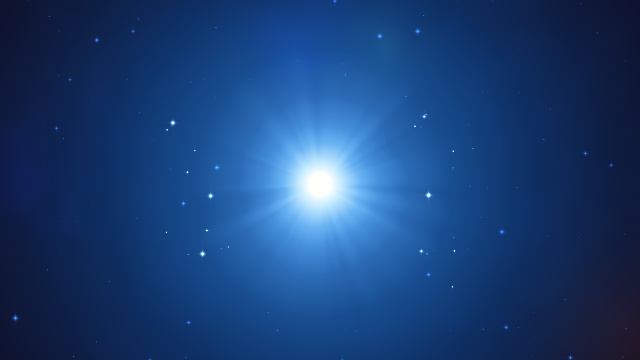
Give the GLSL for this background, as a Shadertoy shader.

```glsl
const float TAU = 6.2831853;
const vec2 SUN_POS = vec2(0.0, -0.012);
const float RAY_STRENGTH = 0.42;
const float RAY_TILT = 0.06;
const float FLANK_CENTER = 0.33;
const float FLANK_WIDTH = 0.10;
const vec3 STAR_WHITE = vec3(0.85, 0.95, 1.0);
const vec3 STAR_BLUE = vec3(0.16, 0.36, 0.75);
const vec3 HAZE_VIOLET = vec3(0.01, 0.015, 0.13);
const vec3 HAZE_TEAL = vec3(0.03, 0.07, 0.04);
const vec3 HAZE_RUST = vec3(0.07, 0.01, -0.04);

// Glow colours from the sun outwards, with their radii
const int STOPS = 9;
const float GLOW_RADIUS[STOPS] = float[STOPS](
    0.030, 0.060, 0.110, 0.160, 0.240, 0.370, 0.580, 0.800, 1.020);
const vec3 GLOW_COLOR[STOPS] = vec3[STOPS](
    vec3(1.00, 1.00, 0.99), vec3(0.77, 0.92, 1.00), vec3(0.42, 0.71, 0.96),
    vec3(0.27, 0.56, 0.86), vec3(0.17, 0.42, 0.71), vec3(0.09, 0.30, 0.56),
    vec3(0.055, 0.19, 0.40), vec3(0.055, 0.12, 0.27), vec3(0.055, 0.07, 0.18));

float hash(vec2 p) {
    vec3 q = fract(vec3(p.xyx) * 0.1031);
    q += dot(q, q.yzx + 33.33);
    return fract((q.x + q.y) * q.z);
}

float noise(vec2 p) {
    vec2 i = floor(p), f = fract(p);
    f = f * f * (3.0 - 2.0 * f);
    return mix(mix(hash(i), hash(i + vec2(1, 0)), f.x),
               mix(hash(i + vec2(0, 1)), hash(i + vec2(1, 1)), f.x), f.y);
}

// Noise around a full turn, seamless for a whole count
float turnNoise(float turn, float count, float seed) {
    float x = turn * count;
    float f = smoothstep(0.0, 1.0, fract(x));
    float a = hash(vec2(mod(floor(x), count), seed));
    float b = hash(vec2(mod(floor(x) + 1.0, count), seed));
    return mix(a, b, f);
}

float sunRays(float turn) {
    float broad = turnNoise(turn, 17.0, 3.0);
    float fine = turnNoise(turn, 41.0, 8.0);
    float thin = turnNoise(turn, 83.0, 15.0);
    return 0.5 * broad + 0.35 * fine + 0.15 * thin - 0.5;
}

vec3 glowColor(float r) {
    vec3 color = GLOW_COLOR[0];
    for (int i = 1; i < STOPS; i++) {
        float t = (r - GLOW_RADIUS[i - 1]) / (GLOW_RADIUS[i] - GLOW_RADIUS[i - 1]);
        color = mix(color, GLOW_COLOR[i], clamp(t, 0.0, 1.0));
    }
    return color;
}

// Soft core with four tapering arms
float sparkle(vec2 d, float size) {
    vec2 q = abs(d) / size;
    float arms = exp(-3.0 * q.x - 16.0 * q.y) + exp(-16.0 * q.x - 3.0 * q.y);
    return exp(-12.0 * dot(q, q)) + 0.6 * arms;
}

// One jittered star per chosen cell; flank keeps them beside the sun
float starLayer(vec2 p, float cells, float density, float size, float seed, bool flank) {
    vec2 id = floor(p * cells);
    vec2 jitter = vec2(hash(id + seed + 11.3), hash(id + seed + 47.9));
    vec2 center = (id + 0.25 + 0.5 * jitter) / cells;
    float present = step(hash(id + seed), density);
    float inFlank = step(abs(abs(center.x) - FLANK_CENTER), FLANK_WIDTH)
                  * step(abs(center.y), 0.3);
    present *= flank ? inFlank : step(0.28, length(center - SUN_POS));
    float scale = mix(0.5, 1.0, hash(id + seed + 83.1));
    return present * scale * sparkle(p - center, size * scale);
}

float haze(vec2 p, vec2 center, float radius) {
    vec2 d = (p - center) / radius;
    return exp(-dot(d, d));
}

void mainImage(out vec4 fragColor, in vec2 fragCoord) {
    vec2 p = (fragCoord - 0.5 * iResolution.xy) / iResolution.y;
    vec2 d = p - SUN_POS;
    float r = length(d);

    // Rays stretch the glow outwards
    float turn = atan(d.y, d.x + 1e-6) / TAU + RAY_TILT;
    float reach = smoothstep(0.02, 0.12, r) * (1.0 - smoothstep(0.16, 0.5, r));
    vec3 color = glowColor(r / (1.0 + RAY_STRENGTH * reach * sunRays(turn)));

    // Coloured haze and faint mottling
    float cloud = 0.6 * noise(p * 7.0 + 20.0) + 0.4 * noise(p * 16.0 + 50.0);
    color += HAZE_VIOLET * cloud * haze(p, vec2(-0.78, -0.01), 0.13);
    color += HAZE_VIOLET * cloud * haze(p, vec2(-0.06, 0.39), 0.12);
    color += HAZE_TEAL * cloud * haze(p, vec2(0.18, 0.36), 0.09);
    color += HAZE_RUST * haze(p, vec2(0.89, -0.46), 0.22);
    color *= 1.0 + 0.12 * (cloud - 0.5) * smoothstep(0.3, 0.7, r);

    // Dim blue stars, bright sparkles, then small points
    color += STAR_BLUE * starLayer(p, 9.0, 0.20, 0.020, 5.0, false);
    color += 0.4 * STAR_BLUE * starLayer(p, 23.0, 0.10, 0.007, 61.0, false);
    color += STAR_WHITE * starLayer(p, 8.0, 0.40, 0.019, 29.0, true);
    color += 0.9 * STAR_WHITE * starLayer(p, 18.0, 0.16, 0.008, 97.0, true);

    fragColor = vec4(clamp(color, 0.0, 1.0), 1.0);
}
```
